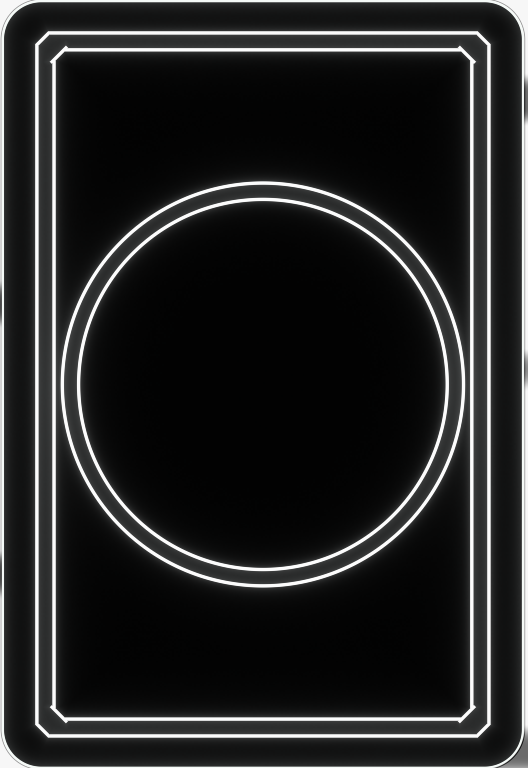
Reproduce this background procedurally as a Shadertoy shader.

```glsl
// A black card with a rounded white rim, a double chamfered frame
// and a double ring, all drawn as softly glowing white lines.
// Distance functions give the strokes, the grey bands and the halos.

float roundedBox(vec2 p, vec2 halfSize, float radius) {
    vec2 q = abs(p) - halfSize + radius;
    return length(max(q, 0.0)) + min(max(q.x, q.y), 0.0) - radius;
}

float chamferedBox(vec2 p, vec2 halfSize, float cut) {
    vec2 q = abs(p) - halfSize;
    return max(max(q.x, q.y), (q.x + q.y + cut) * 0.7071);
}

// Short diagonal stroke that overshoots each chamfered corner
float cornerTick(vec2 p, vec2 halfSize, float cut) {
    vec2 q = abs(p) - halfSize;
    float across = abs(q.x + q.y + cut) * 0.7071;
    float along = (abs(q.x - q.y) - cut - 0.005) * 0.7071;
    return max(across, along);
}

float stroke(float d, float halfWidth, float pixel) {
    return 1.0 - smoothstep(-0.6 * pixel, 0.6 * pixel, abs(d) - halfWidth);
}

// Grey band between two outlines with a halo fading on both sides
float glowBand(float outer, float inner) {
    float away = max(max(outer, -inner), 0.0);
    return 0.10 * exp(-away / 0.007) + 0.055 * exp(-away / 0.025);
}

float hash(vec2 p) {
    return fract(sin(dot(p, vec2(127.1, 311.7))) * 43758.5);
}

void mainImage(out vec4 fragColor, in vec2 fragCoord) {
    float pixel = 1.0 / iResolution.y;
    vec2 p = (fragCoord - 0.5 * iResolution.xy) * pixel + vec2(0.0014, 0.0006);

    // Outlines
    float card = roundedBox(p, vec2(0.3385, 0.4990), 0.050);
    vec2 innerSize = vec2(0.2720, 0.4357);
    float frameOuter = chamferedBox(p, vec2(0.2943, 0.4577), 0.0155);
    float frameInner = chamferedBox(p, innerSize, 0.0130);
    float radius = length(p * vec2(1.0, 0.996));
    float ringOuter = radius - 0.2612;
    float ringInner = radius - 0.2400;

    // Halos over the black face
    float light = 0.006 + 0.003 * hash(floor(p * 380.0));
    light += glowBand(frameOuter, frameInner);
    light += glowBand(ringOuter, ringInner);
    float depth = max(-card, 0.0);
    light += 0.16 * exp(-depth / 0.010) + 0.03 * exp(-depth / 0.030);
    vec3 color = light * vec3(0.97, 1.0, 1.0);

    // Tight bloom and crisp white strokes
    float nearest = min(min(abs(frameOuter), abs(frameInner)),
                        min(abs(ringOuter), abs(ringInner)));
    nearest = min(nearest, cornerTick(p, innerSize, 0.0130));
    color += 0.16 * exp(-nearest / 0.0035);
    color = mix(color, vec3(0.99), stroke(nearest, 0.0022, pixel));

    // Card rim, with uneven grey wear on the pale surround
    float wear = smoothstep(0.55, 0.95, sin(p.y * 26.0 + sign(p.x) * 1.3)
                                      * sin(p.y * 11.0 + 0.8));
    vec3 surround = vec3(0.97 - 0.55 * wear);
    surround -= 0.35 * stroke(card - 0.0025, 0.0006, pixel);
    color = mix(color, surround, smoothstep(-0.6 * pixel, 0.6 * pixel, card));
    color = mix(color, vec3(0.96, 0.98, 0.97), stroke(card, 0.0014, pixel));

    fragColor = vec4(clamp(color, 0.0, 1.0), 1.0);
}
```
